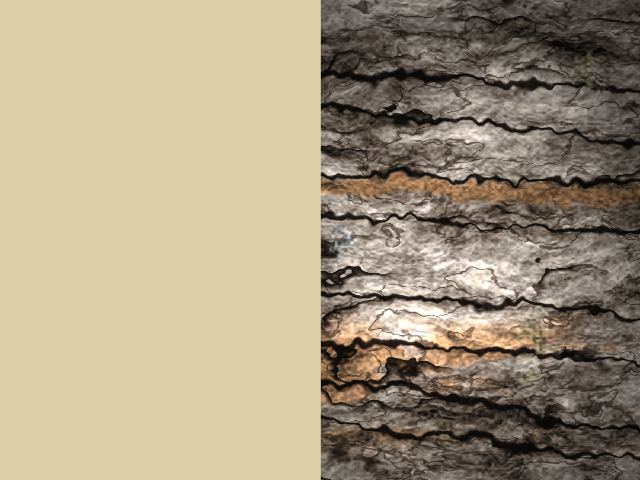
This background is drawn by a Shadertoy shader. Its source:

```glsl
// A flat sand panel on the left, weathered tree bark on the right.
// The bark is warped, stretched noise lit from above, cut by long
// cracks and plate edges, stained with ochre and darkened at the rim.

#define SPLIT 0.5013          // panel edge, share of the width
#define RELIEF 1.7            // strength of the surface lighting
#define GRAIN 0.26            // strength of the fine speckle
#define PLATES 13.0           // bark plates over the height
#define BRIGHTNESS 0.59       // base tone of the bark
#define SAND vec3(0.855, 0.806, 0.670)
#define OCHRE vec3(1.28, 0.92, 0.60)
#define GREY vec3(1.03, 0.97, 0.91)
#define BROWN vec3(1.10, 0.95, 0.82)

const int CRACKS = 8;
// Each crack: height at the left, slope, bow, half width
const vec4 crackLines[CRACKS] = vec4[CRACKS](
    vec4(0.847, -0.042,  0.04, 0.007), vec4(0.775, -0.070,  0.00, 0.005),
    vec4(0.648, -0.030, -0.02, 0.005), vec4(0.555, -0.040,  0.00, 0.004),
    vec4(0.389, -0.045,  0.02, 0.008), vec4(0.285, -0.035,  0.00, 0.005),
    vec4(0.217, -0.123,  0.00, 0.007), vec4(0.123, -0.080,  0.00, 0.006));

const int SPOTS = 4;
// Each lichen spot: centre, radius
const vec3 lichenSpots[SPOTS] = vec3[SPOTS](
    vec3(0.707, 0.497, 0.024), vec3(1.233, 0.852, 0.032),
    vec3(1.115, 0.302, 0.030), vec3(1.094, 0.212, 0.022));

float hash(vec2 p) {
    vec3 q = fract(p.xyx * 0.1031);
    q += dot(q, q.yzx + 33.33);
    return fract((q.x + q.y) * q.z);
}

float noise(vec2 p) {
    vec2 cell = floor(p), f = fract(p);
    f = f * f * (3.0 - 2.0 * f);
    float low = mix(hash(cell), hash(cell + vec2(1, 0)), f.x);
    float high = mix(hash(cell + vec2(0, 1)), hash(cell + vec2(1, 1)), f.x);
    return mix(low, high, f.y);
}

float fbm(vec2 p) {
    float sum = 0.0, amp = 0.5;
    for (int i = 0; i < 5; i++) {
        sum += amp * noise(p);
        p = mat2(1.94, 0.35, -0.35, 1.94) * p + 17.3;
        amp *= 0.55;
    }
    return sum / 1.055;
}

// Rough surface, stretched along the grain
float barkHeight(vec2 p) {
    return 0.6 * fbm(p * vec2(9.0, 24.0)) + 0.4 * fbm(p * vec2(26.0, 38.0) + 5.0);
}

// Light left by the long cracks: 0 inside, 1 outside
float crackLight(vec2 p, float wobble) {
    float light = 1.0;
    float t = (p.x - 0.668) / 0.665;
    for (int i = 0; i < CRACKS; i++) {
        vec4 c = crackLines[i];
        float d = p.y - (c.x + c.y * t + c.z * t * (1.0 - t)) - wobble;
        float width = c.w * (0.25 + 1.5 * noise(vec2(p.x * 11.0, float(i) * 7.0)));
        float core = 1.0 - smoothstep(width * 0.4, width + 0.003, abs(d));
        float shade = exp(-abs(d) * 60.0) * step(d, 0.0);
        light *= (1.0 - 0.85 * core) * (1.0 - 0.25 * shade);
    }
    return light;
}

// Shadows below the ragged edges of overlapping plates
float plateLight(vec2 p) {
    float layer = p.y * PLATES + 3.2 * fbm(p * vec2(5.0, 8.0) + 31.0);
    float f = fract(layer);
    float strength = smoothstep(0.36, 0.65, fbm(p * vec2(7.0, 9.0) + 70.0));
    float shadow = smoothstep(0.72, 0.96, f) * (1.0 - smoothstep(0.97, 1.0, f));
    return 1.0 - 0.85 * strength * shadow;
}

vec3 bark(vec2 p) {
    vec2 warp = vec2(fbm(p * 9.0), fbm(p * 9.0 + 40.0)) - 0.5;
    vec2 q = p + warp * vec2(0.10, 0.07);
    float wobble = 0.045 * (fbm(p * vec2(13.0, 9.0) + 3.0) - 0.5)
                 + 0.016 * (noise(p * 55.0) - 0.5);

    // Relief, patches and speckle
    float h = barkHeight(q);
    float slope = h - barkHeight(q + vec2(-0.002, 0.005));
    float patches = fbm(q * vec2(5.0, 9.0) + 12.0) - 0.5;
    float speckle = noise(p * vec2(150.0, 210.0)) - 0.5;
    float tone = BRIGHTNESS + 0.75 * (h - 0.5) + 0.8 * patches
               + RELIEF * slope + GRAIN * speckle;

    // Crevices along the mid level of a second noise
    float vein = abs(fbm(q * vec2(8.0, 19.0) + 90.0) - 0.5);
    tone *= mix(0.5, 1.0, smoothstep(0.0, 0.035, vein));
    tone *= plateLight(p) * crackLight(p, wobble);

    // Ochre seam and stained lower bark
    float seamY = 0.622 - 0.05 * (p.x - 0.668) + wobble;
    float seam = 1.0 - smoothstep(0.008, 0.024, abs(p.y - seamY));
    float low = smoothstep(0.02, 0.15, p.y) * (1.0 - smoothstep(0.27, 0.38, p.y));
    float stain = low * smoothstep(0.40, 0.62, fbm(q * vec2(6.0, 14.0) + 55.0));
    tone = mix(tone, 0.46 + GRAIN * speckle + slope, 0.65 * seam);
    vec3 tint = mix(BROWN, GREY, smoothstep(0.3, 0.65, tone));
    vec3 color = max(tone, 0.05) * mix(tint, OCHRE, max(0.85 * seam, 0.75 * stain));

    // Lichen, cool on the first spot and yellowish on the others
    for (int i = 0; i < SPOTS; i++) {
        vec3 s = lichenSpots[i];
        float d = length(p - s.xy) / s.z + 3.0 * (noise(p * 75.0) - 0.5);
        vec3 tone2 = i == 0 ? vec3(0.72, 0.77, 0.80) : vec3(0.64, 0.61, 0.44);
        color = mix(color, tone2 * (0.75 + speckle), 0.65 * (1.0 - smoothstep(0.2, 0.9, d)));
    }

    // Pool of light around the middle
    vec2 r = (p - vec2(0.90, 0.43)) / vec2(0.50, 0.60);
    return color * (0.22 + 0.92 * exp(-dot(r, r)));
}

void mainImage(out vec4 fragColor, in vec2 fragCoord) {
    vec2 uv = fragCoord / iResolution.xy;
    vec2 p = uv * vec2(4.0 / 3.0, 1.0);
    float side = clamp((uv.x - SPLIT) * iResolution.x + 0.5, 0.0, 1.0);
    fragColor = vec4(mix(SAND, clamp(bark(p), 0.0, 1.0), side), 1.0);
}
```
